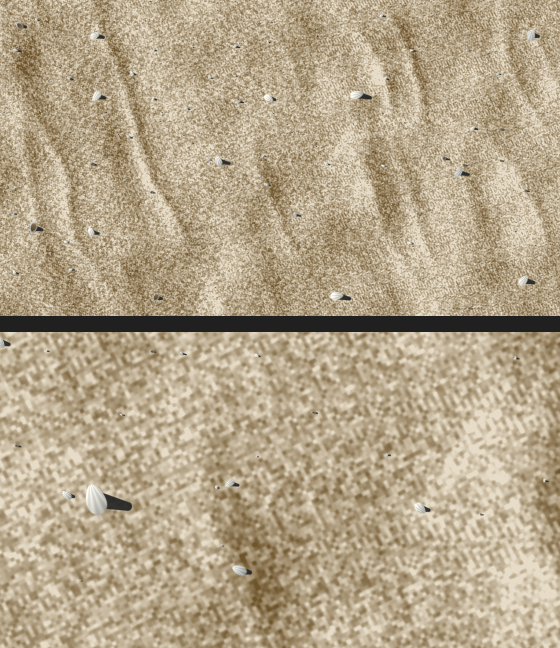
Top: the whole. Bottom: its middle third, enlarged.
Write a Shadertoy shader that draws this texture.

```glsl
const vec3 DARK_SAND = vec3(0.51, 0.42, 0.275);
const vec3 PALE_SAND = vec3(0.84, 0.79, 0.70);
const vec3 SHADOW = vec3(0.13, 0.14, 0.14);
const vec3 WHITE_SHELL = vec3(0.93, 0.92, 0.88);
const vec3 GREY_SHELL = vec3(0.60, 0.64, 0.66);

float hash(vec2 p) {
    return fract(sin(dot(p, vec2(127.1, 311.7))) * 43758.5);
}

float noise(vec2 p) {
    vec2 i = floor(p), f = fract(p);
    f = f * f * f * (f * (f * 6.0 - 15.0) + 10.0);
    float low = mix(hash(i), hash(i + vec2(1, 0)), f.x);
    float high = mix(hash(i + vec2(0, 1)), hash(i + vec2(1, 1)), f.x);
    return mix(low, high, f.y);
}

vec2 rotate(vec2 p, float angle) {
    float c = cos(angle), s = sin(angle);
    return vec2(c * p.x - s * p.y, s * p.x + c * p.y);
}

// Wind ripples leaning down to the right, over shallow dimples
float sandHeight(vec2 p) {
    float across = p.x + 0.35 * p.y + 0.10 * noise(p * 4.0);
    float ridge = 1.0 - abs(2.0 * noise(vec2(across * 9.0, p.y * 2.6)) - 1.0);
    float strength = 0.25 + 0.75 * noise(p * 2.3 + 17.0);
    float dimples = noise(rotate(p, 0.5) * 8.0 + 5.0);
    return 0.55 * ridge * strength + 0.5 * dimples;
}

// Slope that is sharp on its left edge and fades to the right
float bank(vec2 p, vec2 centre, float reach, float width) {
    vec2 q = p - centre;
    float d = q.x - 0.25 * q.y - 0.018 * sin(q.y * 26.0) - 0.02 * noise(p * 9.0);
    float profile = smoothstep(-0.012, 0.004, d) * exp(-max(d, 0.0) / width);
    return profile * exp(-q.y * q.y / (reach * reach));
}

float mound(vec2 p, vec2 centre, float radius) {
    vec2 q = (p - centre) / radius;
    return -q.x * exp(-dot(q, q));
}

float grains(vec2 p) {
    float coarse = noise(rotate(p, 0.6) * 135.0) - 0.5;
    float fine = noise(rotate(p, 1.1) * 235.0 + 40.0) - 0.5;
    return 0.52 * coarse + 0.92 * fine;
}

float sandTone(vec2 p) {
    vec2 lightStep = vec2(0.014, -0.005);
    float slope = sandHeight(p + lightStep) - sandHeight(p - lightStep);
    float swell = noise(p * 3.0) + 0.7 * noise(rotate(p, 0.4) * vec2(9.0, 5.0) + 9.0) - 0.85;
    float tone = 0.635 + 1.75 * slope + 0.34 * swell;
    tone += 0.38 * bank(p, vec2(1.05, 0.53), 0.17, 0.035);
    tone -= 0.38 * bank(p, vec2(1.19, 0.72), 0.22, 0.05);
    tone += 0.65 * mound(p, vec2(1.19, 0.42), 0.08);
    return tone + grains(p);
}

float cover(float d, float pixel) {
    return 1.0 - smoothstep(-pixel, pixel, d);
}

// One shell: cast shadow, ribbed body, and sometimes a hollow inside
vec3 addShell(vec3 colour, vec2 q, float radius, float angle, float kind, float pixel) {
    vec2 tip = radius * mix(1.1, 2.2, fract(kind * 7.0)) * vec2(1.0, -0.22);
    float along = clamp(dot(q, tip) / dot(tip, tip), 0.0, 1.0);
    float shade = length(q - tip * along) - radius * mix(0.55, 0.28, along);
    colour = mix(colour, SHADOW, 0.92 * cover(shade, pixel));

    vec2 s = rotate(q, angle) / radius;
    vec2 axes = vec2(1.0, 0.62 + 0.16 * s.x);
    float body = (length(s / axes) - 1.0) * radius * 0.62;
    float ribs = 0.06 * sin(24.0 * atan(s.y, s.x + 1.3));
    float lit = 0.95 - 0.22 * q.x / radius + 0.10 * q.y / radius + ribs;
    vec3 shell = mix(WHITE_SHELL, GREY_SHELL, kind * kind) * lit;
    float hollow = (length((s - vec2(0.08, 0.0)) / axes) - 0.72) * radius * 0.62;
    shell = mix(shell, DARK_SAND * (0.8 + 0.3 * s.x), step(0.72, kind) * cover(hollow, pixel));
    return mix(colour, shell, cover(body, pixel));
}

// Shells kept inside their cells, more frequent towards the top
vec3 scatterShells(vec3 colour, vec2 p, float cell, vec2 sizes, float chance, float seed, float pixel) {
    vec2 id = floor(p / cell);
    vec2 key = id + seed;
    float density = chance * mix(0.5, 1.6, clamp(id.y * cell, 0.0, 1.0));
    if (hash(key) > density) return colour;
    vec2 jitter = vec2(hash(key + 3.1), hash(key + 7.7));
    vec2 centre = (id + 0.25 + 0.4 * jitter) * cell;
    float radius = mix(sizes.x, sizes.y, hash(key + 11.3));
    float angle = 6.283 * hash(key + 19.9);
    return addShell(colour, p - centre, radius, angle, hash(key + 23.5), pixel);
}

void mainImage(out vec4 fragColor, in vec2 fragCoord) {
    vec2 p = fragCoord / iResolution.y;
    float pixel = 0.8 / iResolution.y;

    // Sand
    float tone = clamp(sandTone(p), -0.25, 1.2);
    vec3 colour = mix(DARK_SAND, PALE_SAND, tone);

    // Flecks, fragments and whole shells
    colour = scatterShells(colour, p, 0.035, vec2(0.0012, 0.0026), 0.08, 61.0, pixel);
    colour = scatterShells(colour, p, 0.09, vec2(0.004, 0.009), 0.16, 37.0, pixel);
    colour = scatterShells(colour, p, 0.20, vec2(0.014, 0.021), 0.38, 13.0, pixel);

    fragColor = vec4(clamp(colour, 0.0, 1.0), 1.0);
}
```
